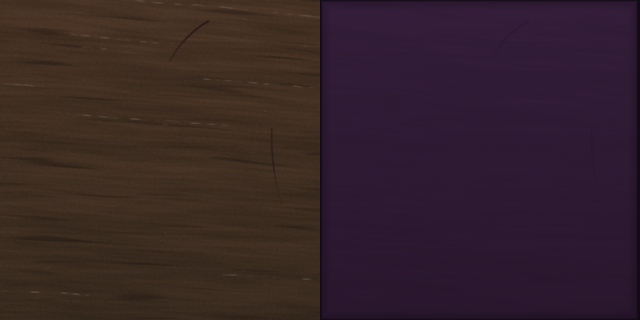
Write a Shadertoy shader that draws this texture.

```glsl
vec2 hashGradient(vec2 cell) {
    vec2 h = vec2(dot(cell, vec2(127.1, 311.7)), dot(cell, vec2(269.5, 183.3)));
    return fract(sin(h) * 43758.5) * 2.0 - 1.0;
}

float gradientNoise(vec2 p) {
    vec2 cell = floor(p), f = fract(p);
    vec2 u = f * f * f * (f * (f * 6.0 - 15.0) + 10.0);
    vec2 e = vec2(0.0, 1.0);
    float a = dot(hashGradient(cell), f);
    float b = dot(hashGradient(cell + e.yx), f - e.yx);
    float c = dot(hashGradient(cell + e.xy), f - e.xy);
    float d = dot(hashGradient(cell + e.yy), f - e.yy);
    return mix(mix(a, b, u.x), mix(c, d, u.x), u.y);
}

float boxDistance(vec2 p, vec2 halfSize) {
    vec2 d = abs(p) - halfSize;
    return length(max(d, 0.0)) + min(max(d.x, d.y), 0.0);
}

float segmentDistance(vec2 p, vec2 a, vec2 b) {
    vec2 ab = b - a;
    return length(p - a - ab * clamp(dot(p - a, ab) / dot(ab, ab), 0.0, 1.0));
}

// Quadratic curve drawn as short segments
float scratch(vec2 p, vec2 a, vec2 bend, vec2 b, float width) {
    float dist = 1.0;
    vec2 from = a;
    for (int i = 1; i <= 8; i++) {
        float t = float(i) / 8.0;
        vec2 to = mix(mix(a, bend, t), mix(bend, b, t), t);
        dist = min(dist, segmentDistance(p, from, to));
        from = to;
    }
    return 1.0 - smoothstep(0.2 * width, width, dist);
}

// Bends the plane so that the grain runs along x
vec2 grainSpace(vec2 p) {
    float slope = mix(0.04, 0.09, p.y);
    float wave = 0.012 * gradientNoise(p * vec2(2.5, 4.0));
    return vec2(p.x, p.y + slope * p.x + wave);
}

float woodGrain(vec2 g) {
    float broad = gradientNoise(g * vec2(1.3, 13.0));
    float medium = gradientNoise(g * vec2(2.6, 38.0) + 17.0);
    float fine = gradientNoise(g * vec2(6.0, 95.0) + 41.0);
    return 0.4 * broad + 0.45 * medium + 0.4 * fine;
}

// Broken pale dashes along one line of the grain
float paleStreak(vec2 g, float start, float end, float height) {
    float jitter = 0.004 * gradientNoise(vec2(g.x * 14.0, height * 60.0));
    float line = 1.0 - smoothstep(0.0008, 0.0042, abs(g.y - height + jitter));
    float span = smoothstep(start - 0.03, start + 0.03, g.x)
               * (1.0 - smoothstep(end - 0.04, end + 0.04, g.x));
    float dashes = smoothstep(-0.12, 0.3, gradientNoise(vec2(g.x * 32.0, height * 90.0)));
    return line * span * dashes;
}

float paleStreaks(vec2 g) {
    // start, end and height of each streak
    const vec3 streaks[8] = vec3[8](
        vec3(0.42, 1.0, 1.037), vec3(0.22, 0.58, 0.910),
        vec3(0.62, 1.0, 0.803), vec3(0.22, 0.72, 0.654),
        vec3(0.00, 0.12, 0.738), vec3(0.00, 0.28, 0.088),
        vec3(0.68, 1.0, 0.173), vec3(0.25, 0.40, 0.875));
    float sum = 0.0;
    for (int i = 0; i < 8; i++)
        sum += paleStreak(g, streaks[i].x, streaks[i].y, streaks[i].z);
    return min(sum, 1.0);
}

vec3 woodColor(vec2 p, float scratches) {
    vec2 g = grainSpace(p);
    vec3 color = mix(vec3(0.225, 0.168, 0.122), vec3(0.268, 0.190, 0.137), p.y);
    color *= 1.0 + 0.38 * woodGrain(g);

    // Thin dark pores, then scattered light specks
    float pores = smoothstep(0.18, 0.5, gradientNoise(g * vec2(3.5, 60.0) + 73.0));
    color *= 1.0 - 0.20 * pores;
    float specks = smoothstep(0.38, 0.65, gradientNoise(g * vec2(32.0, 88.0) + 9.0));
    color += 0.035 * specks;
    color += 0.018 * gradientNoise(p * 115.0);

    color = mix(color, vec3(0.40, 0.34, 0.29), 0.55 * paleStreaks(g));
    return mix(color, vec3(0.13, 0.085, 0.085), 0.75 * scratches);
}

vec3 purpleColor(vec2 p, float scratches) {
    vec3 color = mix(vec3(0.163, 0.090, 0.180), vec3(0.199, 0.113, 0.222), p.y);
    color *= 1.0 + 0.10 * woodGrain(grainSpace(p));
    color *= 1.0 - 0.10 * scratches;

    // Soft dark rim
    float edge = boxDistance(p - vec2(0.498, 0.5), vec2(0.494, 0.498));
    color *= 1.0 - 0.16 * smoothstep(-0.035, 0.0, edge);
    return mix(color, vec3(0.075, 0.040, 0.085), smoothstep(-0.006, 0.003, edge));
}

void mainImage(out vec4 fragColor, in vec2 fragCoord) {
    vec2 p = fragCoord / iResolution.y;
    float pixel = 1.0 / iResolution.y;
    float panel = smoothstep(1.0 - 0.5 * pixel, 1.0 + 0.5 * pixel, p.x);
    vec2 local = vec2(p.x - step(1.0, p.x), p.y);

    // Upper curved scratch and the fainter lower one
    float upper = scratch(local, vec2(0.651, 0.934), vec2(0.575, 0.890), vec2(0.531, 0.810), 0.0055);
    upper *= mix(0.45, 1.0, smoothstep(0.81, 0.91, local.y));
    float lower = scratch(local, vec2(0.849, 0.597), vec2(0.846, 0.470), vec2(0.880, 0.360), 0.0045);
    lower *= mix(0.25, 0.75, smoothstep(0.41, 0.48, local.y));
    float scratches = max(upper, lower);

    vec3 color = mix(woodColor(local, scratches), purpleColor(local, scratches), panel);
    fragColor = vec4(color, 1.0);
}
```
